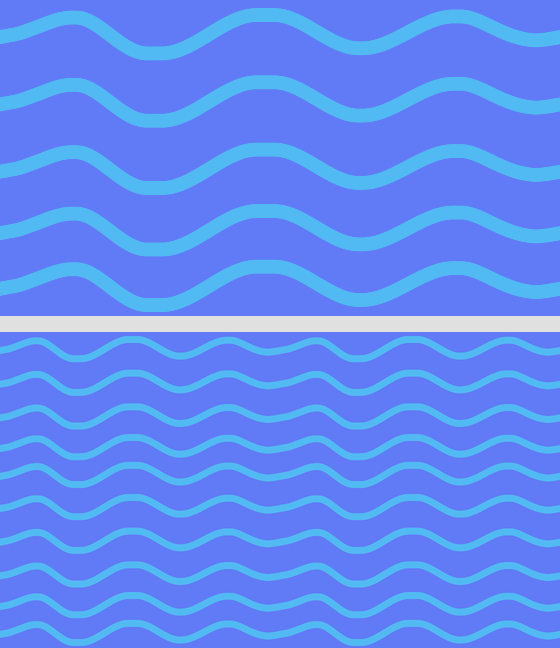
Top, the tile; bottom, the same tile 2 across and 2 down.
Reproduce this pattern procedurally as a WebGL 1 fragment shader.

```glsl
precision highp float;

uniform vec2 u_resolution;

// Smooth 0..1 step between two positions; skew moves its midpoint
float ease(float x, float start, float end, float skew) {
    float t = clamp((x - start) / (end - start), 0.0, 1.0);
    t += skew * t * (1.0 - t);
    return t * t * (3.0 - 2.0 * t);
}

// Wave height below its first crest; falls and rises cancel over one width
float waveHeight(float x) {
    x = fract(x - 0.1276);
    float h = -0.1134 * ease(x, 0.0078, 0.1354, 0.05);
    h += 0.1215 * ease(x, 0.1615, 0.3307, 0.0);
    h -= 0.1053 * ease(x, 0.362, 0.513, 0.0);
    h += 0.1007 * ease(x, 0.5195, 0.6823, 0.0);
    h -= 0.0764 * ease(x, 0.6953, 0.8385, 0.3);
    // Gentle ramp across the side edges, then a steeper rise to the crest
    h += 0.0255 * ease(x, 0.8203, 0.9349, 0.0);
    h += 0.0474 * ease(x, 0.8958, 1.0, 0.0);
    return h;
}

void main() {
    vec2 uv = gl_FragCoord.xy / u_resolution;
    float aspect = u_resolution.x / u_resolution.y;

    // Slope turns vertical distance into distance across the line
    float height = waveHeight(uv.x);
    float slope = (waveHeight(uv.x + 0.003) - waveHeight(uv.x - 0.003)) / (0.006 * aspect);

    // Five stacked waves, closer together in the lower rows
    float nearest = 1.0;
    for (int i = 0; i < 5; i++) {
        float row = float(i);
        float lower = max(row - 2.0, 0.0);
        float crest = 0.9444 - 0.213 * row + 0.00926 * lower * (lower + 1.0);
        float offset = fract(uv.y - crest - height + 0.5) - 0.5;
        nearest = min(nearest, abs(offset));
    }
    float dist = nearest * inversesqrt(1.0 + slope * slope);

    float edge = 0.55 / u_resolution.y;
    float line = 1.0 - smoothstep(0.022 - edge, 0.022 + edge, dist);

    vec3 background = vec3(0.38, 0.48, 0.96);
    vec3 waveColor = vec3(0.32, 0.73, 0.95);
    gl_FragColor = vec4(mix(background, waveColor, line), 1.0);
}
```
